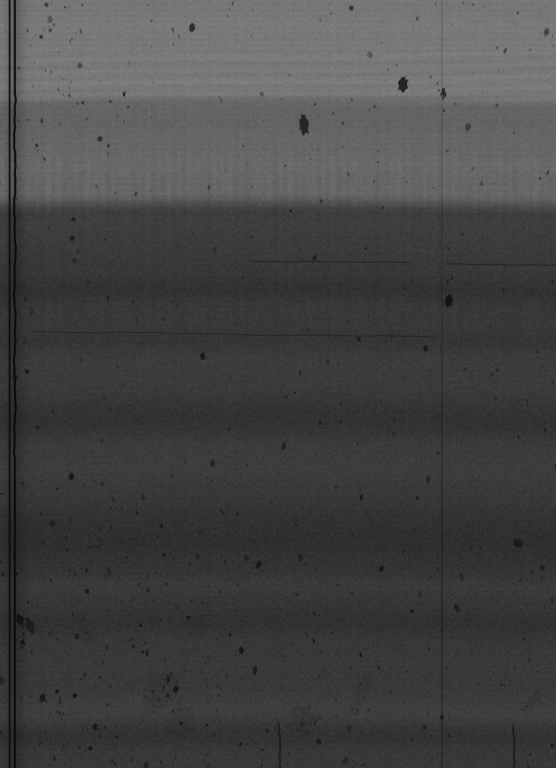
This texture is drawn by a WebGL 2 fragment shader. Its source:

```glsl
#version 300 es
precision highp float;
// A worn dark scan: horizontal tone bands stepping from grey to near black,
// overlaid with faint weave and scanlines, cellular specks in loose clusters,
// hairline cracks and a pair of black rules along the left edge.
uniform vec2 u_resolution;
out vec4 outColor;

float hash(vec2 p) {
  vec3 q = fract(p.xyx * vec3(0.1031, 0.1030, 0.0973));
  q += dot(q, q.yzx + 33.33);
  return fract((q.x + q.y) * q.z);
}

// Soft horizontal band centred at a given depth
float band(float depth, float centre, float width) {
  float d = (depth - centre) / width;
  return exp(-d * d);
}

// Antialiased line profile from a signed distance
float stroke(float d, float halfWidth) {
  float aa = 0.7 / u_resolution.y;
  return 1.0 - smoothstep(halfWidth - aa, halfWidth + aa, abs(d));
}

// One where x lies between a and b, with soft ends
float span(float x, float a, float b) {
  return smoothstep(a, a + 0.01, x) * (1.0 - smoothstep(b - 0.01, b, x));
}

// Irregular wobble along a line
float wobble(float x) {
  return sin(x * 37.0) * 0.5 + sin(x * 91.0 + 1.3) * 0.3 + sin(x * 213.0 + 4.0) * 0.2;
}

// Cellular specks: one randomly turned, stretched blob per chosen cell
float specks(vec2 p, float scale, float density, float seed) {
  vec2 g = p * scale, cell = floor(g);
  float aa = scale * 0.8 / u_resolution.y, ink = 0.0;
  for (int j = -1; j <= 1; j++) {
    for (int i = -1; i <= 1; i++) {
      vec2 id = cell + vec2(i, j), key = id + seed;
      vec2 d = g - id - vec2(hash(key + 11.7), hash(key + 47.3));
      float turn = 0.9 * (hash(key + 71.9) - 0.5);
      d = mat2(cos(turn), sin(turn), -sin(turn), cos(turn)) * d;
      d.y *= mix(0.45, 1.0, hash(key + 5.1));
      float size = mix(0.08, 0.28, pow(hash(key + 29.0), 2.0));
      float edge = length(d) + 0.05 * sin(d.x * 19.0 + key.y) * sin(d.y * 23.0 + key.x);
      float blob = 1.0 - smoothstep(size - aa, size + aa, edge);
      ink = max(ink, blob * step(hash(key), density) * mix(0.4, 1.0, hash(key + 83.0)));
    }
  }
  return ink;
}

// Vertical tone profile, depth measured from the top
float toneAt(float depth) {
  float tone = mix(0.472, 0.388, smoothstep(0.122, 0.142, depth));
  tone += 0.02 * band(depth, 0.215, 0.035) - 0.012 * band(depth, 0.0, 0.02);
  tone = mix(tone, 0.222, smoothstep(0.252, 0.282, depth));
  tone += 0.02 * band(depth, 0.295, 0.03);
  tone -= 0.026 * band(depth, 0.378, 0.018) + 0.016 * band(depth, 0.443, 0.012);
  tone += 0.012 * band(depth, 0.485, 0.025) + 0.016 * band(depth, 0.605, 0.035);
  tone -= 0.030 * band(depth, 0.548, 0.022) + 0.038 * band(depth, 0.705, 0.045);
  tone -= 0.030 * band(depth, 0.810, 0.022) + 0.026 * band(depth, 0.960, 0.018);
  tone += 0.010 * band(depth, 0.765, 0.012) + 0.024 * band(depth, 0.927, 0.016);
  return tone;
}

void main() {
  vec2 p = gl_FragCoord.xy / u_resolution.y;
  float depth = 1.0 - p.y;
  float tone = toneAt(depth + 0.003 * sin(p.x * 5.0));

  // Tilted ripples, vertical weave, scanlines and grain
  float ripple = sin((depth + p.x * 0.022) * 400.0 + sin(p.x * 9.0));
  tone += 0.011 * ripple * span(depth, 0.06, 0.142);
  float weave = sin(p.x * 290.0 + 2.0 * sin(p.x * 31.0)) * sin(p.x * 117.0 + 1.0);
  weave += 0.6 * sin(p.x * 523.0 + sin(p.x * 47.0));
  float weaveAmount = 0.25 + band(depth, 0.25, 0.06) + 0.5 * band(depth, 0.39, 0.06);
  tone *= 1.0 + 0.022 * weave * weaveAmount;
  tone *= 1.0 + 0.012 * sin(depth * 830.0) + 0.008 * sin(depth * 173.0 + 2.0);
  tone += 0.032 * (hash(floor(p * 512.0)) - 0.5);

  // Specks gather toward the lower left and inside coarse clusters
  float leftward = 1.0 - smoothstep(0.05, 0.5, p.x);
  float low = smoothstep(0.5, 0.85, depth);
  float cluster = specks(p + 0.008 * wobble(p.y), 11.0, 0.10 + 0.25 * low, 17.0);
  float density = 0.018 + low * (0.03 + 0.05 * leftward) + 0.35 * cluster * (0.2 + low);
  density += 0.10 * band(p.x, 0.07, 0.03) * (1.0 - smoothstep(0.1, 0.25, depth));
  float ink = 0.75 * specks(p, 75.0, density, 3.0);
  ink = max(ink, 0.5 * specks(p, 150.0, density * 1.3, 59.0));
  ink = max(ink, 0.8 * specks(p, 42.0, 0.006 + 0.03 * low * leftward, 101.0));
  ink = max(ink, 0.12 * cluster * low);

  // Hairline cracks: two across, one long seam, two short ones at the foot
  float across = 0.0012 * wobble(p.x * 0.6);
  float upper = stroke(depth - 0.335 - 0.014 * p.x - across, 0.0007);
  ink = max(ink, 0.45 * upper * (span(p.x, 0.32, 0.54) + span(p.x, 0.575, 0.75)));
  ink = max(ink, 0.35 * stroke(depth - 0.431 - 0.014 * p.x - across, 0.0007) * span(p.x, 0.04, 0.575));
  float seam = stroke(p.x - 0.5755, 0.0007);
  ink = max(ink, seam * mix(0.22, 0.5, smoothstep(0.3, 0.65, depth)));
  float sway = 0.0015 * wobble(p.y * 2.0);
  ink = max(ink, 0.5 * stroke(p.x - 0.364 - sway, 0.0015) * span(depth, 0.935, 1.02));
  ink = max(ink, 0.6 * stroke(p.x - 0.669 - sway, 0.0012) * span(depth, 0.938, 1.02));

  // Black rules at the left, the inner one frayed in its upper half
  float fray = 0.0013 * wobble(p.y * 1.7) * span(depth, 0.12, 0.6);
  tone *= 1.0 - 0.18 * band(p.x, 0.02, 0.012);
  ink = max(ink, 0.92 * stroke(p.x - 0.0125, 0.0012));
  ink = max(ink, 0.92 * stroke(p.x - 0.0193 + fray, 0.0014));

  outColor = vec4(vec3(mix(tone, 0.04, ink)), 1.0);
}
```
